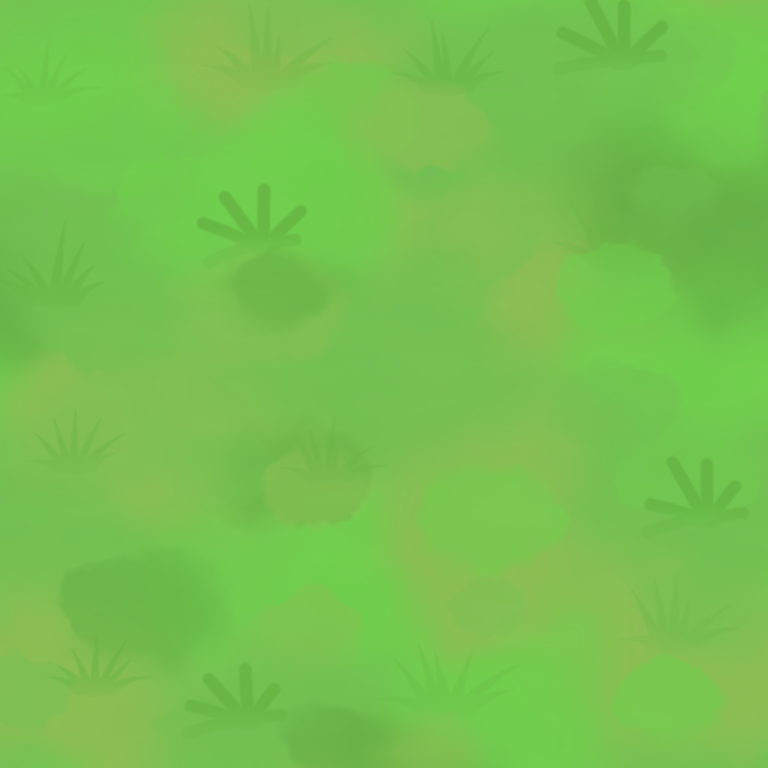
A Shadertoy shader for this texture:

```glsl
// Painted meadow: broad soft patches of green and olive, blended as a smooth
// jittered cell mosaic, overlaid with ragged brush dabs and faint plants
// whose blades are tapered, curved distance shapes.

const vec3 OLIVE  = vec3(0.553, 0.743, 0.33);
const vec3 BRIGHT = vec3(0.44, 0.81, 0.303);
const vec3 MEDIUM = vec3(0.45, 0.75, 0.324);
const vec3 DARK   = vec3(0.40, 0.69, 0.277);
const vec3 LEAF   = vec3(0.40, 0.70, 0.26);

float hash(vec2 p, float seed) {
    vec3 q = fract(vec3(p.xyx + seed * 7.13) * vec3(0.1031, 0.1030, 0.0973));
    q += dot(q, q.yzx + 33.33);
    return fract((q.x + q.y) * q.z);
}

vec2 hash2(vec2 p, float seed) {
    return vec2(hash(p, seed), hash(p, seed + 1.7));
}

float noise(vec2 p, float seed) {
    vec2 cell = floor(p), f = fract(p);
    f = f * f * (3.0 - 2.0 * f);
    float low = mix(hash(cell, seed), hash(cell + vec2(1, 0), seed), f.x);
    float high = mix(hash(cell + vec2(0, 1), seed), hash(cell + vec2(1, 1), seed), f.x);
    return mix(low, high, f.y);
}

float fbm(vec2 p, float seed) {
    return 0.57 * noise(p, seed) + 0.29 * noise(p * 2.1, seed + 3.0)
         + 0.14 * noise(p * 4.3, seed + 5.0);
}

vec2 warp(vec2 p, float seed) {
    return vec2(fbm(p, seed), fbm(p, seed + 1.0)) - 0.5;
}

// Evenly spread sequence over cells keeps the colour shares steady
vec3 patchColor(vec2 cell) {
    float rank = fract(dot(cell, vec2(0.7549, 0.5698)));
    if (rank < 0.27) return OLIVE;
    if (rank < 0.55) return BRIGHT;
    return rank < 0.93 ? MEDIUM : DARK;
}

// Wide patches melting into each other
vec3 ground(vec2 uv) {
    vec2 p = (uv + 0.18 * warp(uv * 5.0, 1.0) + 0.02 * warp(uv * 24.0, 6.0)) * vec2(4.0, 5.0);
    vec3 sum = vec3(0.0);
    float total = 0.0;
    for (int j = -2; j <= 2; j++)
    for (int i = -2; i <= 2; i++) {
        vec2 cell = floor(p) + vec2(i, j);
        vec2 d = p - cell - 0.2 - 0.6 * hash2(cell, 11.0);
        float weight = exp(-5.0 * dot(d, d));
        sum += weight * patchColor(cell);
        total += weight;
    }
    return sum / total;
}

// Translucent bushy dabs with scalloped, partly smeared edges
vec3 paintDabs(vec3 color, vec2 uv, float grid, float seed) {
    vec2 p = uv + 0.035 * warp(uv * 22.0, seed) + 0.01 * warp(uv * 70.0, seed + 2.0);
    float smear = mix(0.004, 0.03, smoothstep(0.3, 0.7, noise(uv * 9.0, seed + 4.0)));
    for (int j = -1; j <= 1; j++)
    for (int i = -1; i <= 1; i++) {
        vec2 cell = floor(uv * grid) + vec2(i, j);
        vec2 center = (cell + 0.15 + 0.7 * hash2(cell, seed)) / grid;
        vec2 radius = vec2(0.38, 0.27) / grid * (0.7 + 0.6 * hash(cell, seed + 3.0));
        float dist = (length((p - center) / radius) - 1.0) * radius.y;
        float kind = hash(cell, seed + 5.0);
        vec3 tint = kind < 0.12 ? OLIVE : (kind < 0.35 ? BRIGHT : (kind < 0.93 ? MEDIUM : DARK));
        float strength = step(0.3, hash(cell, seed + 6.0)) * mix(0.3, 0.7, hash(cell, seed + 7.0));
        color = mix(color, tint, strength * (1.0 - smoothstep(-smear, smear, dist)));
    }
    return color;
}

// Distance to a blade grown from the origin; tip scales the end width
float blade(vec2 p, float angle, float len, float width, float tip, float bend) {
    vec2 dir = vec2(sin(angle), cos(angle));
    float along = dot(p, dir);
    float k = clamp(along / len, 0.0, 1.0);
    float side = dot(p, vec2(dir.y, -dir.x)) - bend * k * k;
    return length(vec2(side, along - k * len)) - width * mix(1.0, tip, k);
}

// Lopsided fan of blunt paddles
float paddlePlant(vec2 p, vec2 cell) {
    float dist = length(p / vec2(1.7, 1.0)) - 0.013;
    for (float i = 0.0; i < 6.0; i++) {
        float s = i / 2.5 - 1.0;
        float h = hash(cell + i * 3.1, 31.0) - 0.5;
        float len = 0.09 - 0.022 * abs(s) - 0.025 * max(s, 0.0) + 0.02 * h;
        dist = min(dist, blade(p - vec2(0.012 * s, 0.0), s * 1.5 - 0.25 + 0.3 * h, len, 0.0085, 1.0, 0.008 * s));
    }
    return dist;
}

// Tuft of pointed grass curling outward
float grassTuft(vec2 p, vec2 cell) {
    float dist = length(p / vec2(2.4, 1.0)) - 0.011;
    for (float i = 0.0; i < 7.0; i++) {
        float s = i / 3.0 - 1.0;
        float h = hash(cell + i * 3.1, 31.0);
        float len = (0.085 - 0.035 * abs(s)) * (0.65 + 0.6 * h);
        dist = min(dist, blade(p - vec2(0.026 * s, 0.0), s * 0.75 + 0.3 * (h - 0.5), len, 0.0085, 0.1, 0.02 * s + 0.014 * (h - 0.5)));
    }
    return dist;
}

// Opacity of the scattered plants, fading into the ground at the root
float plants(vec2 uv) {
    const float GRID = 4.0;
    float cover = 0.0;
    for (int j = -1; j <= 1; j++)
    for (int i = -1; i <= 1; i++) {
        vec2 cell = floor(uv * GRID) + vec2(i, j);
        bool paddles = mod(cell.x + 2.0 * cell.y, 4.0) == 1.0;
        if (!paddles && hash(cell, 41.0) < 0.3) continue;
        float size = paddles ? 0.95 : mix(0.65, 1.25, hash(cell, 42.0));
        vec2 p = (uv - (cell + 0.2 + 0.55 * hash2(cell, 43.0)) / GRID) / size;
        float dist = (paddles ? paddlePlant(p, cell) : grassTuft(p, cell)) * size;
        float strength = paddles ? 0.8 : mix(0.25, 0.6, hash(cell, 45.0));
        float fade = mix(0.3, 1.0, smoothstep(-0.015, 0.03, p.y));
        cover = max(cover, (1.0 - smoothstep(-0.0025, 0.0025, dist)) * strength * fade);
    }
    return cover;
}

void mainImage(out vec4 fragColor, in vec2 fragCoord) {
    vec2 uv = fragCoord / iResolution.y;
    vec3 color = paintDabs(ground(uv), uv, 4.0, 61.0);
    color = paintDabs(color, uv, 6.0, 23.0);
    color += 0.012 * (fbm(uv * vec2(9.0, 30.0), 51.0) - 0.5);
    fragColor = vec4(mix(color, LEAF, plants(uv)), 1.0);
}
```
